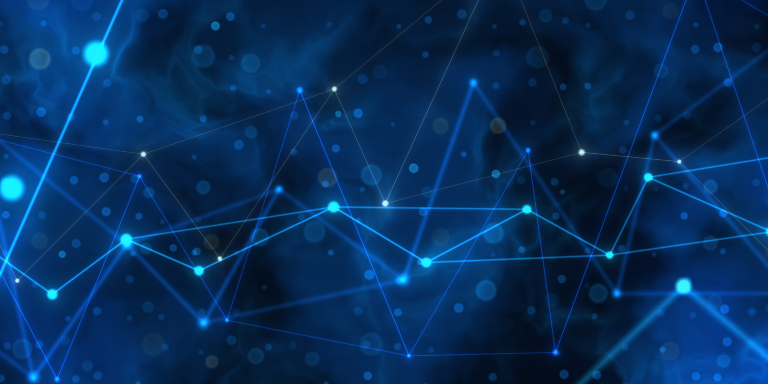
This background is drawn by a WebGL 1 fragment shader. Its source:

```glsl
precision highp float;

uniform vec2 u_resolution;

vec2 hash(vec2 p) {
  vec3 q = fract(p.xyx * vec3(0.1031, 0.1030, 0.0973));
  q += dot(q, q.yzx + 33.33);
  return fract((q.xx + q.yz) * q.zy);
}

float noise(vec2 p) {
  vec2 cell = floor(p), f = fract(p);
  f = f * f * (3.0 - 2.0 * f);
  float low = mix(hash(cell).x, hash(cell + vec2(1, 0)).x, f.x);
  float high = mix(hash(cell + vec2(0, 1)).x, hash(cell + vec2(1, 1)).x, f.x);
  return mix(low, high, f.y);
}

float fbm(vec2 p) {
  float sum = 0.0, amplitude = 0.5;
  for (int i = 0; i < 5; i++) {
    sum += amplitude * noise(p);
    p = mat2(1.6, 1.2, -1.2, 1.6) * p + 7.3;
    amplitude *= 0.5;
  }
  return sum;
}

float segment(vec2 p, vec2 a, vec2 b) {
  vec2 ab = b - a;
  return length(p - a - ab * clamp(dot(p - a, ab) / dot(ab, ab), 0.0, 1.0));
}

float stroke(float d, float halfWidth, float blur) {
  blur = max(blur, 0.6 / u_resolution.y);
  return 1.0 - smoothstep(halfWidth - blur, halfWidth + blur, d);
}

// Nodes advance to the right while alternating below and above the middle
vec2 nodeAt(float k, float seed, float middle, float zigzag, float spread) {
  vec2 h = hash(vec2(k + 20.0, seed)) - 0.5;
  float x = 0.1 + 0.24 * k + 0.2 * h.x;
  float side = 2.0 * mod(k, 2.0) - 1.0;
  return vec2(x, middle + 0.08 * (x - 1.0) + zigzag * side + spread * h.y);
}

// x: light of the links, y: light of the nodes
vec2 web(vec2 p, float seed, float middle, float zigzag, float spread,
         float halfWidth, float blur, float radius) {
  vec2 light = vec2(0.0);
  for (int i = -2; i < 10; i++) {
    float k = float(i);
    vec2 a = nodeAt(k, seed, middle, zigzag, spread);
    vec2 b = nodeAt(k + 1.0, seed, middle, zigzag, spread);
    vec2 c = nodeAt(k + 2.0, seed, middle, zigzag, spread);
    vec2 h = hash(vec2(k + 50.0, seed + 9.0));
    float near = segment(p, a, b), far = segment(p, a, c);
    light.x += (0.6 + 0.4 * h.x) * (stroke(near, halfWidth, blur) + 0.16 * exp(-near / 0.014));
    light.x += 0.6 * step(0.45, h.y) * (stroke(far, halfWidth, blur) + 0.12 * exp(-far / 0.014));
    float d = distance(p, a), r = radius * (0.7 + 0.6 * h.x);
    light.y += stroke(d, r, 0.3 * r + blur) + 0.3 * exp(-d / (1.6 * r));
  }
  return light;
}

// One disc in some cells of a grid; returns its light and a random tint
vec2 bokeh(vec2 p, float size, float share, float radius, float softness) {
  vec2 cell = floor(p / size), h = hash(cell + 91.0 * size + 30.0);
  vec2 pick = hash(cell + 170.0);
  float r = radius * (0.5 + 0.7 * h.y);
  float d = length(p - size * (cell + 0.3 + 0.4 * h));
  float rim = 0.7 + 0.3 * smoothstep(0.5 * r, r, d);
  return vec2(step(pick.x, share) * rim * stroke(d, r, softness) * (0.3 + 0.7 * pick.y), h.x);
}

void main() {
  vec2 p = gl_FragCoord.xy / u_resolution.y;
  float aspect = u_resolution.x / u_resolution.y;
  p.x *= 2.0 / aspect;

  // Cloudy navy depth, more saturated towards the corners
  vec2 warp = vec2(fbm(p * 2.5 + 3.0), fbm(p * 2.5 + 19.0));
  float cloud = fbm(p * 2.2 + 1.5 * warp);
  vec3 color = mix(vec3(0.012, 0.045, 0.1), vec3(0.018, 0.16, 0.34), smoothstep(0.3, 0.62, cloud));
  float corner = smoothstep(0.55, 1.15, length((p - vec2(1.0, 0.5)) * vec2(1.0, 0.85)));
  color += vec3(0.0, 0.08, 0.28) * corner * smoothstep(0.3, 0.65, warp.x);
  float wisp = 1.0 - abs(2.0 * fbm(p * 4.0 + 2.0 * warp) - 1.0);
  color += vec3(0.01, 0.13, 0.2) * pow(wisp, 6.0) * smoothstep(0.35, 0.65, warp.y);

  // Out-of-focus discs and small sparks
  vec2 disc = bokeh(p, 0.15, 0.45, 0.025, 0.005);
  color += disc.x * mix(vec3(0.02, 0.15, 0.22), vec3(0.15, 0.14, 0.06), step(0.75, disc.y));
  color += vec3(0.02, 0.22, 0.4) * bokeh(p + 0.37, 0.085, 0.5, 0.01, 0.004).x;
  color += vec3(0.08, 0.6, 0.8) * bokeh(p + 0.71, 0.19, 0.25, 0.01, 0.003).x;

  // Networks from the blurred distance to the sharp front
  vec2 light = web(p, 3.0, 0.5, 0.2, 0.7, 0.004, 0.009, 0.01);
  color += vec3(0.01, 0.16, 0.36) * light.x + vec3(0.02, 0.3, 0.5) * light.y;
  light = web(p, 14.0, 0.55, 0.15, 0.8, 0.001, 0.002, 0.006);
  color += vec3(0.02, 0.2, 0.6) * light.x + vec3(0.02, 0.3, 0.7) * light.y;
  light = web(p, 27.0, 0.68, 0.15, 0.7, 0.0006, 0.0018, 0.006);
  color += vec3(0.2, 0.25, 0.24) * light.x + vec3(0.55, 0.6, 0.5) * light.y;
  light = web(p, 41.0, 0.38, 0.12, 0.16, 0.002, 0.0025, 0.012);
  color += vec3(0.03, 0.48, 0.75) * light.x + vec3(0.08, 0.75, 0.8) * light.y;

  // Close beams with large soft nodes
  float beam = segment(p, vec2(-0.02, 0.24), vec2(0.34, 1.05));
  color += vec3(0.03, 0.48, 0.8) * (stroke(beam, 0.003, 0.004) + 0.2 * exp(-beam / 0.025));
  float knot = min(distance(p, vec2(0.25, 0.86)), distance(p, vec2(0.03, 0.51)));
  color += vec3(0.06, 0.8, 0.9) * (stroke(knot, 0.028, 0.015) + 0.3 * exp(-knot / 0.05));
  vec2 tip = vec2(1.78, 0.255);
  float fan = min(segment(p, vec2(1.48, -0.03), tip), segment(p, tip, vec2(2.06, 0.02)));
  color += vec3(0.03, 0.3, 0.38) * stroke(fan, 0.006, 0.014);
  color += vec3(0.2, 0.85, 0.65) * stroke(distance(p, tip), 0.018, 0.01);

  gl_FragColor = vec4(min(color, vec3(0.75, 0.95, 1.0)), 1.0);
}
```
